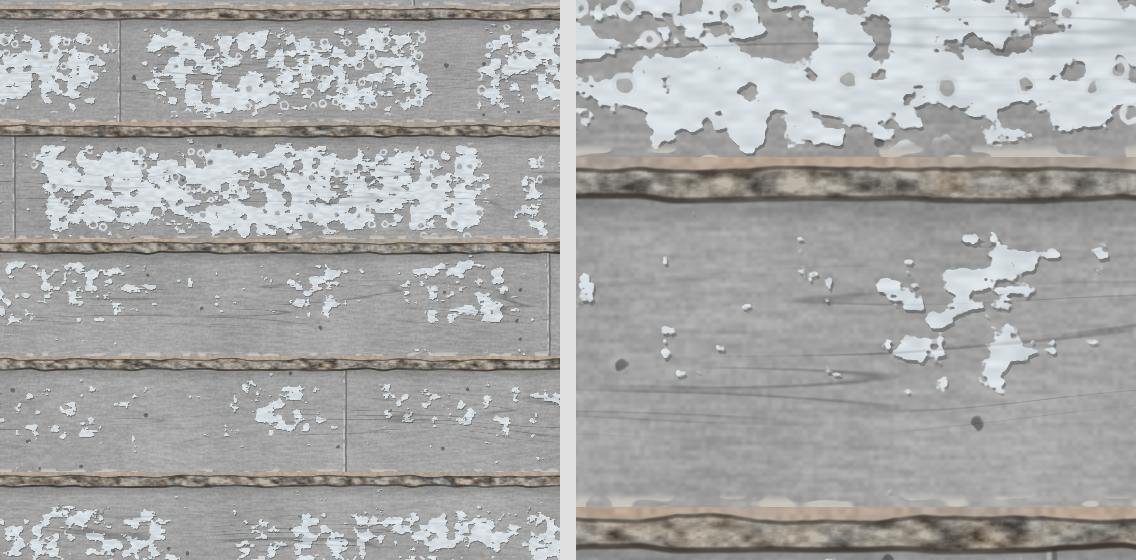
Left, the full canvas; right, a detail of the centre.
Write a three.js fragment shader that draws this texture.

```glsl
// Weathered grey concrete boards with flaking white paint, split by rough broken ledges.
varying vec2 vUv;

const float PITCH = 0.2083;   // height of one board plus its ledge
const float LEDGE = 0.0255;   // height of a ledge
const float TOP = 0.0104;     // offset of the first ledge from the top
const vec3 PAINT = vec3(0.87, 0.90, 0.92);
const vec3 SAND = vec3(0.74, 0.65, 0.57);
const vec3 ROCK_DARK = vec3(0.27, 0.25, 0.23);
const vec3 ROCK_LIGHT = vec3(0.72, 0.70, 0.66);
const vec3 SHADOW = vec3(0.22, 0.20, 0.18);

float hash(vec2 p) {
  return fract(sin(dot(p, vec2(127.1, 311.7))) * 43758.5);
}

float noise(vec2 p) {
  vec2 i = floor(p), f = fract(p);
  f = f * f * (3.0 - 2.0 * f);
  return mix(mix(hash(i), hash(i + vec2(1.0, 0.0)), f.x),
             mix(hash(i + vec2(0.0, 1.0)), hash(i + 1.0), f.x), f.y);
}

float fbm(vec2 p) {
  float sum = 0.0, amp = 0.533;
  for (int i = 0; i < 4; i++) {
    sum += amp * noise(p);
    p = p * 2.03 + 17.3;
    amp *= 0.5;
  }
  return sum;
}

float span(float x, float a, float b, float soft) {
  return smoothstep(a - soft, a + soft, x) * (1.0 - smoothstep(b - soft, b + soft, x));
}

// Per board: joint position, paint strength, paint band centre and half height
vec4 boardStyle(float row) {
  if (row < 0.0) return vec4(0.74, 0.0, 0.5, 0.3);
  if (row < 1.0) return vec4(0.215, 1.0, 0.48, 0.40);
  if (row < 2.0) return vec4(0.027, 1.15, 0.53, 0.42);
  if (row < 3.0) return vec4(0.982, 0.72, 0.38, 0.28);
  if (row < 4.0) return vec4(0.618, 0.62, 0.42, 0.27);
  return vec4(2.0, 0.78, 0.50, 0.25);
}

// Stretches of a board that still carry paint
float paintedSpan(float row, float x) {
  if (row < 1.0) return max(span(x, -0.2, 0.18, 0.03), max(span(x, 0.26, 0.76, 0.03), span(x, 0.85, 1.2, 0.02)));
  if (row < 2.0) return max(span(x, 0.07, 0.87, 0.025), 0.85 * span(x, 0.93, 0.965, 0.012));
  if (row < 3.0) return max(0.85 * span(x, -0.2, 0.33, 0.12), max(span(x, 0.52, 0.62, 0.03), span(x, 0.71, 0.91, 0.03)));
  if (row < 4.0) return max(0.8 * span(x, -0.2, 0.24, 0.06), max(span(x, 0.43, 0.57, 0.04), 0.85 * span(x, 0.68, 1.2, 0.05)));
  return max(span(x, -0.2, 0.30, 0.06), span(x, 0.42, 1.2, 0.05));
}

float paintMask(vec2 p, float amount) {
  float flakes = fbm(p * vec2(62.0, 72.0)) + 0.10 * (noise(p * vec2(35.0, 330.0)) - 0.5);
  return smoothstep(-0.025, 0.025, flakes - mix(0.83, 0.47, amount));
}

// Jittered cells: x is a ring outline, y its filled centre
vec2 pits(vec2 p, float cells, float chance, float radius) {
  vec2 id = floor(p * cells), result = vec2(0.0);
  for (int j = -1; j <= 1; j++) for (int i = -1; i <= 1; i++) {
    vec2 cell = id + vec2(float(i), float(j));
    vec2 centre = cell + 0.2 + 0.6 * vec2(hash(cell + 3.1), hash(cell + 8.7));
    float d = length(p - centre / cells) + 0.0025 * (noise(p * 260.0) - 0.5);
    float on = step(hash(cell), chance), r = radius * (0.7 + 0.6 * hash(cell + 5.3));
    result = max(result, on * vec2(1.0 - smoothstep(0.0010, 0.0026, abs(d - r)),
                                   1.0 - smoothstep(r - 0.001, r + 0.001, d)));
  }
  return result;
}

vec3 board(vec2 p, float row, float y) {
  vec4 style = boardStyle(row);
  // Concrete: cloudy tone, fine horizontal grain and wavy timber imprint
  float tone = 0.625 + 0.016 * step(1.5, row) + 0.09 * (fbm(p * vec2(7.0, 10.0)) - 0.5);
  tone += 0.07 * (noise(p * vec2(70.0, 360.0)) - 0.5) + 0.06 * (noise(p * 330.0) - 0.5);
  float wave = p.y + 0.035 * noise(vec2(p.x * 4.0, row * 9.0 + y));
  float grain = abs(noise(vec2(p.x * 5.0, wave * 125.0)) - 0.5);
  float crease = (1.0 - smoothstep(0.0, 0.08, grain)) * span(y, 0.28, 0.70, 0.14) * smoothstep(0.35, 0.65, noise(p * vec2(9.0, 24.0)));
  vec3 color = tone * vec3(0.995, 1.0, 0.993);
  color -= 0.12 * crease;
  color *= 1.0 - 0.35 * pits(p, 32.0, 0.06, 0.003).y;
  // Flaking paint with a dark lower lip
  float edge = 0.5 * (noise(p * vec2(18.0, 22.0)) - 0.5);
  float band = 1.0 - smoothstep(style.w * 0.65, style.w * 1.25, abs(y - style.z + 0.25 * edge));
  float cover = paintedSpan(row, p.x + 0.06 * edge) * band;
  float amount = style.y * cover * (0.78 + 0.44 * noise(p * vec2(13.0, 17.0) + 4.0));
  float paint = paintMask(p, amount);
  float lip = max(paintMask(p + vec2(-0.0012, 0.0022), amount) - paint, 0.0);
  vec2 ring = pits(p, 46.0, 0.16, 0.0055) * smoothstep(0.15, 0.4, cover) * step(0.9, style.y);
  paint = max(paint * (1.0 - 0.8 * ring.y), ring.x * 0.9);
  vec3 coat = PAINT + 0.10 * (noise(p * vec2(110.0, 260.0)) - 0.6) - 0.10 * crease;
  color = mix(color * (1.0 - 0.24 * lip), coat, paint * 0.92);
  // Vertical joint: dark groove beside a chipped pale edge
  float dx = p.x - style.x + 0.001 * (noise(vec2(p.y * 90.0, row)) - 0.5);
  color = mix(color, vec3(0.42, 0.41, 0.40), 0.75 * (1.0 - smoothstep(0.0006, 0.0022, abs(dx))));
  float chips = smoothstep(0.35, 0.6, noise(p * vec2(120.0, 160.0)));
  color = mix(color, vec3(0.80), chips * 0.8 * (1.0 - smoothstep(0.0006, 0.0020, abs(dx + 0.0035))));
  // Shade below the upper ledge and pale chips above the lower one
  color *= 1.0 - 0.14 * (1.0 - smoothstep(0.0, 0.12, y));
  float crumbs = smoothstep(0.52, 0.68, noise(p * vec2(75.0, 180.0)));
  return mix(color, vec3(0.82, 0.80, 0.77), 0.75 * crumbs * smoothstep(0.95, 0.985, y));
}

vec3 ledge(vec2 p, float depth) {
  vec2 q = p * vec2(75.0, 125.0);
  float stone = fbm(q), relief = stone - fbm(q + vec2(0.25, 0.45));
  vec3 color = mix(ROCK_DARK, ROCK_LIGHT, clamp(0.58 + 1.5 * (stone - 0.5) - 2.0 * relief, 0.0, 1.0));
  color += vec3(0.07, 0.02, -0.03) * (noise(p * vec2(45.0, 70.0)) - 0.4);
  float lipY = 0.0055 + 0.008 * (fbm(vec2(p.x * 22.0, p.y * 8.0)) - 0.45);
  float crack = 1.0 - smoothstep(0.0005, 0.0025, abs(depth - lipY - 0.001));
  color = mix(color, ROCK_DARK, 0.65 * crack);
  vec3 sand = mix(SAND, vec3(0.66, 0.63, 0.60), noise(p * vec2(14.0, 9.0))) + 0.10 * (noise(p * 240.0) - 0.5);
  return mix(sand, color, smoothstep(lipY - 0.001, lipY + 0.001, depth));
}

void main() {
  float down = (1.0 - vUv.y - TOP) / PITCH;
  float row = floor(down);
  float depth = fract(down) * PITCH;
  float y = (depth - LEDGE) / (PITCH - LEDGE);
  float under = LEDGE - 0.001 + 0.004 * (noise(vec2(vUv.x * 38.0, row * 7.0)) - 0.5);
  vec3 color = mix(ledge(vUv, depth), board(vUv, row, y), smoothstep(under - 0.001, under + 0.001, depth));
  float gap = 1.0 - smoothstep(0.0006, 0.0028, abs(depth - under));
  color = mix(color, SHADOW, gap * (0.55 + 0.4 * noise(vec2(vUv.x * 16.0, row))));
  gl_FragColor = vec4(clamp(color, 0.0, 1.0), 1.0);
}
```
